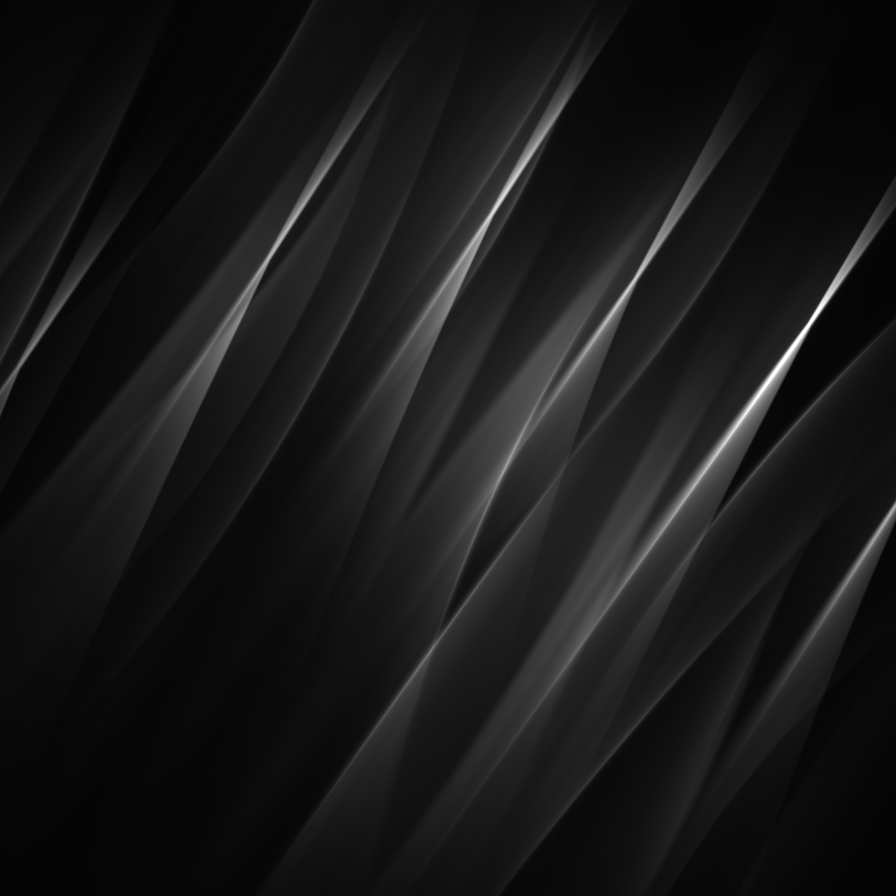
Give the GLSL for this background, as a Shadertoy shader.

```glsl
// Dark silk lit by slanting light: twisted veils, soft one-sided sheets and
// a faint brushed sheen, all summed as light on a near-black ground.
// Work happens in a rotated frame: x runs across the streaks, y along them.

const float STREAK_ANGLE = 0.99;    // radians above the horizontal
const int   VEILS        = 6;       // bright ribbons that pinch and widen
const int   SHEETS       = 24;      // wide faint folds with one crisp edge
const float GROUND       = 0.016;
const float SHEEN        = 0.050;
const float VEIL_LIGHT   = 0.62;
const float PINCH_WIDTH  = 0.030;   // veil width at which its light halves
const float SHEET_LIGHT  = 0.085;
const float RIM_WIDTH    = 0.0024;
const float EDGE_SOFT    = 0.0018;
const float CONTRAST     = 1.22;    // exponent applied around PIVOT
const float PIVOT        = 0.095;
const vec3  TINT         = vec3(1.0);

vec4 hash4(float n) {
    vec4 p = fract(vec4(n) * vec4(0.1031, 0.1030, 0.0973, 0.1099));
    p += dot(p, p.wzxy + 33.33);
    return fract((p.xxyz + p.yzzw) * p.zywx);
}

float hash2(vec2 p) {
    vec3 q = fract(p.xyx * 0.1031);
    q += dot(q, q.yzx + 33.33);
    return fract((q.x + q.y) * q.z);
}

float noise(vec2 p) {
    vec2 cell = floor(p), f = fract(p);
    f = f * f * (3.0 - 2.0 * f);
    float low  = mix(hash2(cell), hash2(cell + vec2(1, 0)), f.x);
    float high = mix(hash2(cell + vec2(0, 1)), hash2(cell + vec2(1, 1)), f.x);
    return mix(low, high, f.y);
}

float bell(float x) { return exp(-x * x); }

// Ribbon between two edges that cross: narrow and bright there, wide below.
float veil(vec2 q, int i, float soft) {
    vec4 h = hash4(float(i) + 11.0);
    vec4 k = hash4(float(i) + 47.0);
    float f = float(i) / float(VEILS - 1);
    vec2 pinch = vec2(mix(-0.47, 0.45, f), -0.16 + 0.48 * sin(2.2 * f));
    pinch += (h.xy - 0.5) * vec2(0.04, 0.08);
    float lead = bell((f - 0.8) / 0.15);    // one veil outshines the rest

    float r = q.y - pinch.y;
    float depth = max(-r, 0.0);
    float straightEdge = pinch.x + (k.x - 0.5) * 0.08 * r;
    float spread = mix(0.12, 0.20, h.z) * (r < 0.0 ? 1.0 : 0.6);
    float bentEdge = straightEdge - spread * r * (1.0 + 2.0 * k.y * depth);
    float lo = min(straightEdge, bentEdge) - 0.0025;
    float hi = max(straightEdge, bentEdge) + 0.0025;
    float width = hi - lo;

    // The bent edge stays crisp; the straight one melts away with depth
    float melt = soft + 0.05 * depth;
    float inside = smoothstep(lo - melt, lo + soft, q.x)
                 * (1.0 - smoothstep(hi - soft, hi + soft, q.x));
    float u = clamp((q.x - lo) / width, 0.0, 1.0);
    float shade = mix(0.5, 1.0, k.z > 0.5 ? u : 1.0 - u);
    float gather = PINCH_WIDTH / (PINCH_WIDTH + width);
    float fade = bell(r / (r < 0.0 ? mix(0.30, 0.40, h.w) : 0.20));

    // Lit crease along the straight edge with its glow on the near side
    float x = q.x - straightEdge;
    float reach = bell(r / (r < 0.0 ? mix(0.20, 0.46, lead) : 0.15));
    float crease = 0.34 * exp(-abs(x) / RIM_WIDTH);
    float glow = 0.17 * exp(-max(-x, 0.0) / 0.045) * (1.0 - smoothstep(-soft, soft, x));

    float strength = mix(mix(0.5, 0.85, k.w), 1.15, lead);
    return VEIL_LIGHT * strength * (inside * shade * gather * fade + (crease + glow) * reach);
}

// Fold with a crisp edge on one side and a long falloff on the other.
float sheet(vec2 q, int i, float soft) {
    vec4 h = hash4(float(i) + 101.0);
    vec4 k = hash4(float(i) + 173.0);
    float slot = (float(i) + h.x) / float(SHEETS);
    vec2 middle = vec2(mix(-0.58, 0.56, slot), mix(-0.36, 0.34, h.y));

    float r = q.y - middle.y;
    float side = k.x < 0.6 ? -1.0 : 1.0;
    float x = side * (q.x - middle.x - (h.z - 0.5) * 0.30 * r - (k.y - 0.5) * 0.9 * r * r);
    float blur = soft + 0.008 * k.z * k.z;
    float body = smoothstep(-blur, blur, x) * exp(-max(x, 0.0) / mix(0.02, 0.09, h.w));
    float reach = mix(0.18, 0.36, k.w);
    float rim = step(0.5, h.y * 0.5 + k.w * 0.5) * exp(-abs(x) / RIM_WIDTH);
    return SHEET_LIGHT * mix(0.4, 1.5, k.z)
         * (body * bell(r / reach) + 1.5 * rim * bell(r / (0.6 * reach)));
}

void mainImage(out vec4 fragColor, in vec2 fragCoord) {
    vec2 p = (fragCoord - 0.5 * iResolution.xy) / iResolution.y;
    vec2 along = vec2(cos(STREAK_ANGLE), sin(STREAK_ANGLE));
    vec2 q = vec2(dot(p, vec2(along.y, -along.x)), dot(p, along));
    float soft = max(EDGE_SOFT, 0.8 / iResolution.y);

    // Brushed sheen: noise stretched along the streaks
    float broad = noise(q * vec2(9.0, 1.8) + 20.0);
    float thin  = noise(q * vec2(26.0, 2.5) + 50.0);
    float light = SHEEN * broad * (0.4 + 0.8 * thin);

    for (int i = 0; i < SHEETS; i++) light += sheet(q, i, soft);
    for (int i = 0; i < VEILS; i++)  light += veil(q, i, soft);

    // Fine fibres, deeper shadows, then a falloff toward the far corners
    light *= 0.93 + 0.14 * noise(q * vec2(110.0, 4.0) + 80.0);
    light = PIVOT * pow(light / PIVOT, CONTRAST);
    light *= 1.0 - 0.85 * smoothstep(0.36, 0.74, length(p));

    fragColor = vec4(TINT * min(GROUND + light, 1.0), 1.0);
}
```
